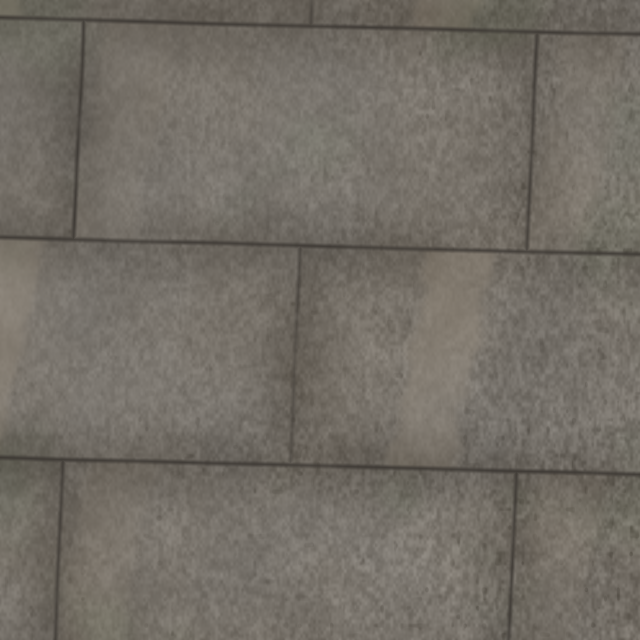
This texture is drawn by a WebGL 2 fragment shader. Its source:

```glsl
#version 300 es
precision highp float;
// Weathered stone slabs in running bond, seen slightly askew: sheared
// coordinates give the rows and slabs, thin dark joints divide them, and
// layered value noise adds soft stains, pale bands and coarse mineral grain.

#define SLAB vec2(0.709, 0.3435)
#define ORIGIN vec2(0.133, 0.0280)
#define SHEAR vec2(0.047, 0.0260)
#define JOINT_HALF 0.0016
#define JOINT_BLUR 0.0034
#define EDGE_SHADE 0.062
#define GRAIN_SCALE 118.0
#define GRAIN_LOW 0.065
#define GRAIN_HIGH 0.175
#define BAND_STRENGTH 0.036

uniform vec2 u_resolution;
out vec4 outColor;

const vec3 STONE = vec3(0.447, 0.426, 0.396);
const vec3 JOINT = vec3(0.235, 0.218, 0.200);
const vec3 WARM = vec3(0.014, 0.003, -0.012);
const vec3 MOSS = vec3(-0.008, 0.004, -0.006);

float hash(vec2 p) {
    vec3 q = fract(vec3(p.xyx) * 0.1031);
    q += dot(q, q.yzx + 33.33);
    return fract((q.x + q.y) * q.z);
}

float noise(vec2 p) {
    vec2 i = floor(p);
    vec2 f = fract(p);
    f = f * f * (3.0 - 2.0 * f);
    float low = mix(hash(i), hash(i + vec2(1, 0)), f.x);
    float high = mix(hash(i + vec2(0, 1)), hash(i + vec2(1, 1)), f.x);
    return mix(low, high, f.y);
}

float fbm(vec2 p) {
    float sum = 0.0;
    float weight = 0.5;
    for (int i = 0; i < 4; i++) {
        sum += weight * noise(p);
        p = mat2(1.6, 1.2, -1.2, 1.6) * p + 7.3;
        weight *= 0.5;
    }
    return sum / 0.9375;
}

// Dark joint core with blurred flanks; d is the distance to its centre.
float jointMask(float d, float pixel) {
    float blur = JOINT_BLUR + pixel;
    return 1.0 - smoothstep(JOINT_HALF - 0.5 * blur, JOINT_HALF + blur, d);
}

// Pale streak running down a slab, with ragged slanting sides.
float paleBand(vec2 cell, float odd, vec2 p) {
    float centre = mix(0.13, 0.36, odd) - 0.075 * cell.y;
    float ragged = 0.045 * (fbm(p * 24.0) - 0.5);
    float d = abs(cell.x - centre + ragged);
    return (1.0 - smoothstep(0.055, 0.090, d)) * mix(0.45, 1.0, odd);
}

void main() {
    vec2 uv = gl_FragCoord.xy / u_resolution;
    float pixel = 1.0 / min(u_resolution.x, u_resolution.y);
    vec2 p = vec2(uv.x, 1.0 - uv.y);

    // Slab layout: alternate rows shift by half a slab.
    vec2 waver = vec2(noise(p.yx * 9.0), noise(p * 9.0 + 40.0)) - 0.5;
    vec2 skewed = p + vec2(SHEAR.x * p.y, -SHEAR.y * p.x);
    vec2 grid = (skewed - ORIGIN + 0.002 * waver) / SLAB;
    float odd = mod(floor(grid.y), 2.0);
    grid.x += 0.5 * odd;
    vec2 id = floor(grid);
    vec2 cell = fract(grid);
    vec2 edge = min(cell, 1.0 - cell) * SLAB;

    // Broad stains, slab tone and grime gathered along the edges.
    float stain = fbm(p * 5.5 + id * 3.7);
    float cloud = fbm(p * 15.0 + 19.0);
    float tone = 0.012 * (hash(id + 11.0) - 0.5);
    tone += 0.095 * (stain - 0.5) + 0.060 * (cloud - 0.5);
    float reach = 0.055 + 0.07 * stain;
    float grime = 1.0 - smoothstep(0.0, reach, min(edge.x, edge.y));
    tone += 0.020 - EDGE_SHADE * grime;
    tone -= 0.025 * (1.0 - smoothstep(-0.08, 0.04, grid.y));

    // Grain: stretched flecks, coarser in contrast toward the lower right.
    float band = paleBand(cell, odd, p);
    vec2 g = p * GRAIN_SCALE * vec2(1.15, 0.82);
    float fleck = 0.58 * noise(g) + 0.42 * noise(g * 1.83 + 31.0) - 0.5;
    float rough = clamp(0.55 * p.x + 0.35 * p.y + 0.7 * (cloud - 0.5), 0.0, 1.0);
    float contrast = mix(GRAIN_LOW, GRAIN_HIGH, rough) * (1.0 - 0.55 * band);
    tone += contrast * fleck;
    float pit = smoothstep(0.77, 0.94, noise(g * 0.74 + 83.0));
    tone -= 0.060 * pit * rough * (1.0 - 0.6 * band);
    tone += BAND_STRENGTH * band;

    // Slight warm and mossy tints over the grey stone.
    vec3 color = STONE + tone;
    color += WARM * (fbm(p * 6.0 + 53.0) - 0.5 + 0.6 * band);
    color += MOSS * smoothstep(0.55, 0.75, fbm(p * 4.0 + 71.0));

    // Joints: level lines are firm, upright ones fade unevenly.
    float level = jointMask(edge.y, pixel);
    float wear = mix(0.80, 0.50, odd) + 0.35 * (noise(p * 26.0) - 0.5);
    float upright = jointMask(edge.x + 0.0003, pixel) * wear;
    float firm = 0.70 + 0.25 * noise(p * 14.0 + 5.0);
    color = mix(color, JOINT, max(level * firm, upright));
    outColor = vec4(clamp(color, 0.0, 1.0), 1.0);
}
```
